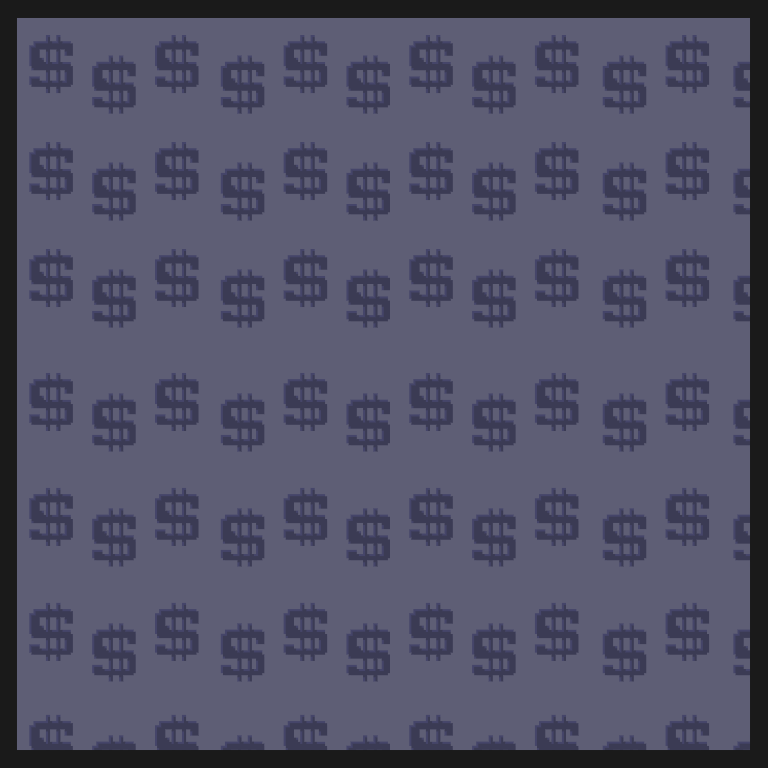
Write a WebGL 2 fragment shader that draws this pattern.

```glsl
#version 300 es
precision highp float;
// Staggered rows of blocky, bevelled coin-sign shapes on slate, inside a dark frame.
uniform vec2 u_resolution;
out vec4 fragColor;

// Palette
const vec3 FRAME_COLOR = vec3(0.10, 0.10, 0.10);
const vec3 SLATE_COLOR = vec3(0.37, 0.37, 0.46);
const vec3 SIGN_COLOR = vec3(0.23, 0.23, 0.33);
const vec3 BEVEL_COLOR = vec3(0.27, 0.27, 0.41);

// Layout, as fractions of the canvas measured from the top left
const int COLUMNS = 12;
const int ROWS = 7;
const vec2 FIRST_SIGN = vec2(0.0382, 0.0456);
const vec2 PITCH = vec2(0.0818, 0.1393);
const float ODD_DROP = 0.0267;
const float CELL = 0.0027;
const vec4 PANEL = vec4(0.0221, 0.0234, 0.9766, 0.9766);
const float BEVEL_CELLS = 1.0;

// Solid blocks of the sign, in cells: left, top, right, bottom
const int BLOCKS = 8;
const vec4 SIGN_BLOCKS[BLOCKS] = vec4[](
    vec4(2, 3, 20, 7),    // top bar
    vec4(17, 4, 21, 10),  // upper hook
    vec4(0, 5, 5, 15),    // upper left side
    vec4(4, 11, 7, 14),   // inner step
    vec4(1, 13, 20, 17),  // middle bar
    vec4(17, 15, 21, 24), // lower right side
    vec4(1, 22, 20, 25),  // bottom bar
    vec4(0, 20, 5, 24));  // lower hook

float boxDistance(vec2 p, vec4 box) {
    vec2 d = abs(p - 0.5 * (box.xy + box.zw)) - 0.5 * (box.zw - box.xy);
    return length(max(d, 0.0)) + min(max(d.x, d.y), 0.0);
}

// Coverage of a shape whose edge is softened over the given width
float coverage(float dist, float width) {
    return clamp(0.5 - dist / width, 0.0, 1.0);
}

float signDistance(vec2 p) {
    // Two upright strokes, mirrored about their common axis
    vec2 stroke = vec2(abs(p.x - 11.5), p.y);
    float d = boxDistance(stroke, vec4(1.5, 0.0, 3.5, 28.0));
    for (int i = 0; i < BLOCKS; i++) {
        d = min(d, boxDistance(p, SIGN_BLOCKS[i]));
    }
    return d;
}

// Uneven spacing: the columns and rows slip at a few places
float columnLeft(float i) {
    return FIRST_SIGN.x + PITCH.x * i + 0.0039 * step(3.0, i)
        + 0.0065 * (step(9.0, i) + step(11.0, i));
}

float rowTop(float j) {
    float slip = step(3.0, j) * (0.0221 + 0.0104 * (j - 3.0));
    return FIRST_SIGN.y + PITCH.y * j + slip - 0.0039 * step(6.0, j);
}

void main() {
    vec2 uv = gl_FragCoord.xy / u_resolution;
    uv.y = 1.0 - uv.y;
    float pixel = 1.0 / min(u_resolution.x, u_resolution.y);
    float margin = 2.0 * CELL;

    // Find the sign that owns this point
    vec2 corner = FIRST_SIGN;
    float drop = 0.0;
    for (int i = 0; i < COLUMNS; i++) {
        float left = columnLeft(float(i));
        if (uv.x > left - margin) {
            corner.x = left;
            drop = ODD_DROP * float(i % 2);
        }
    }
    for (int j = 0; j < ROWS; j++) {
        float top = rowTop(float(j)) + drop;
        if (j == 0 || uv.y > top - margin) corner.y = top;
    }

    // Fill the sign, with a bluer bevel along its upper and left edges
    vec2 p = (uv - corner) / CELL;
    float edge = pixel / CELL;
    float body = coverage(signDistance(p), edge);
    float inner = coverage(signDistance(p - BEVEL_CELLS), edge);
    vec3 color = mix(SLATE_COLOR, mix(BEVEL_COLOR, SIGN_COLOR, inner), body);

    // Frame around the panel
    float panel = coverage(boxDistance(uv, PANEL), pixel);
    fragColor = vec4(mix(FRAME_COLOR, color, panel), 1.0);
}
```
